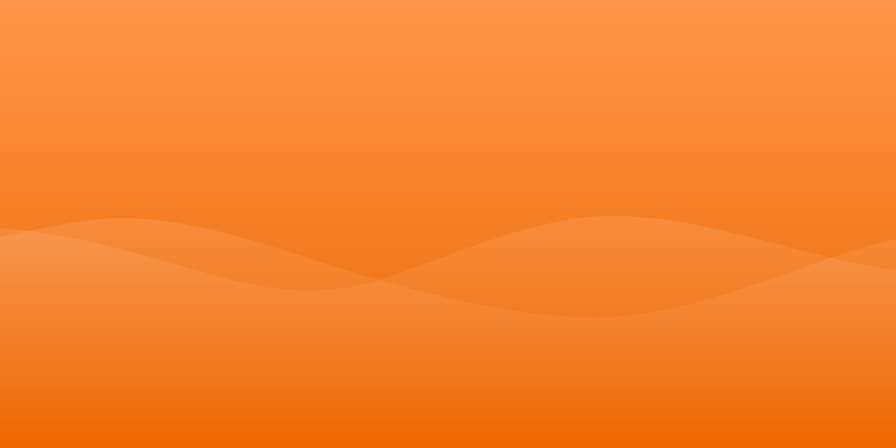
This background is drawn by a WebGL 1 fragment shader. Its source:

```glsl
precision highp float;
// Warm orange vertical gradient crossed by two broad translucent waves.
// Each wave crest is a smooth cubic curve through a few knots; the white
// fill below it is strongest near the crest and fades out at the base.

uniform vec2 u_resolution;

const vec3 SKY_COLOR = vec3(1.0, 0.592, 0.290);
const vec3 BASE_COLOR = vec3(0.925, 0.400, 0.0);
const vec3 VEIL_COLOR = vec3(1.0);
const float VEIL_OPACITY = 0.10;  // opacity at the highest crest
const float CREST_TOP = 0.518;    // height where the veil fade starts

// Cubic Hermite curve between two knots, each (position, height, slope).
float span(float x, vec3 a, vec3 b) {
  float width = b.x - a.x;
  float t = clamp((x - a.x) / width, 0.0, 1.0);
  float s = 1.0 - t;
  return mix(a.y, b.y, t * t * (3.0 - 2.0 * t))
       + width * t * s * (a.z * s - b.z * t);
}

// Wave with its crest at the left and its trough right of the middle.
float leftCrest(float x) {
  vec3 start = vec3(0.0, 0.471, 0.40);
  vec3 crest = vec3(0.137, 0.513, 0.0);
  vec3 fall = vec3(0.423, 0.375, -0.56);
  vec3 trough = vec3(0.664, 0.292, 0.0);
  vec3 rise = vec3(0.927, 0.4245, 0.70);
  vec3 end = vec3(1.0, 0.466, 0.46);
  if (x < crest.x) return span(x, start, crest);
  if (x < fall.x) return span(x, crest, fall);
  if (x < trough.x) return span(x, fall, trough);
  if (x < rise.x) return span(x, trough, rise);
  return span(x, rise, end);
}

// Wave with its trough left of the middle and its crest at the right.
float rightCrest(float x) {
  vec3 start = vec3(0.0, 0.490, -0.10);
  vec3 fall = vec3(0.234, 0.388, -0.56);
  vec3 trough = vec3(0.341, 0.352, 0.0);
  vec3 rise = vec3(0.423, 0.375, 0.66);
  vec3 crest = vec3(0.684, 0.518, 0.0);
  vec3 drop = vec3(0.927, 0.4245, -0.48);
  vec3 end = vec3(1.0, 0.396, -0.34);
  if (x < fall.x) return span(x, start, fall);
  if (x < trough.x) return span(x, fall, trough);
  if (x < rise.x) return span(x, trough, rise);
  if (x < crest.x) return span(x, rise, crest);
  if (x < drop.x) return span(x, crest, drop);
  return span(x, drop, end);
}

// Smooth-edged coverage of the area below a crest.
float below(float crest, float y) {
  return clamp((crest - y) * u_resolution.y + 0.5, 0.0, 1.0);
}

void main() {
  vec2 uv = gl_FragCoord.xy / u_resolution;

  // Background gradient
  vec3 color = mix(BASE_COLOR, SKY_COLOR, uv.y);

  // Two overlapping veils
  float veil = VEIL_OPACITY * clamp(uv.y / CREST_TOP, 0.0, 1.0);
  color = mix(color, VEIL_COLOR, veil * below(leftCrest(uv.x), uv.y));
  color = mix(color, VEIL_COLOR, veil * below(rightCrest(uv.x), uv.y));

  gl_FragColor = vec4(color, 1.0);
}
```
